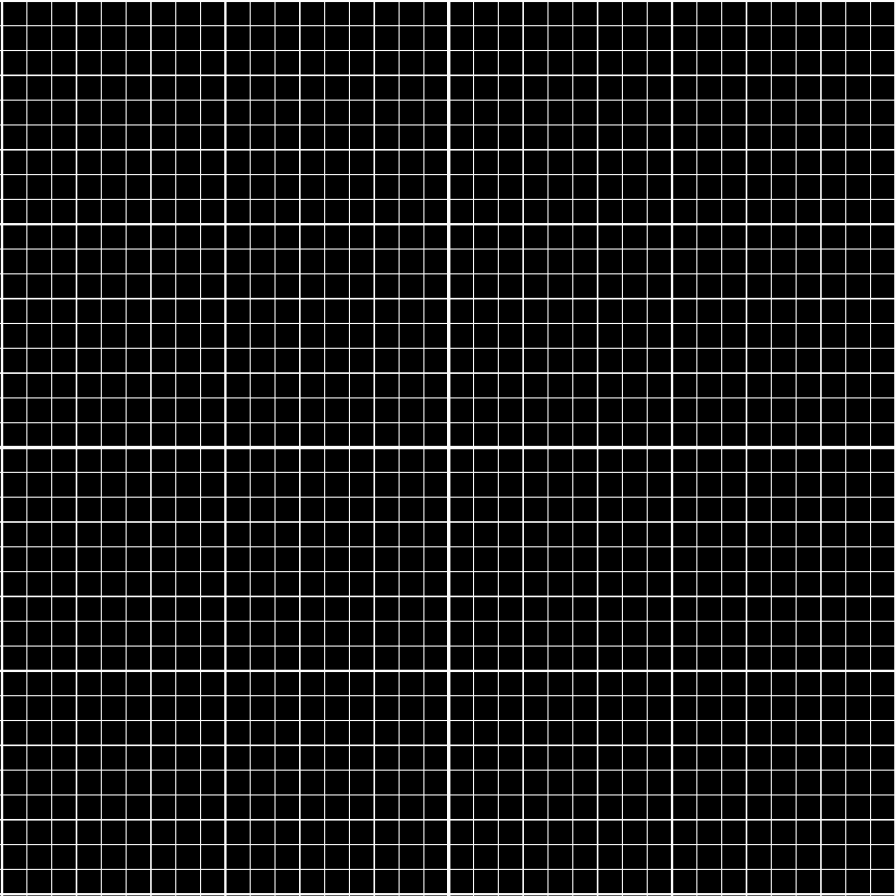
Reproduce this pattern procedurally as a three.js fragment shader.

```glsl
varying vec2 vUv;

#define CENTER vec2(0.5008, 0.5005)
#define PITCH 0.027695
#define MEDIUM_EVERY 3.0
#define MAJOR_EVERY 9.0
#define THIN_WIDTH 0.0012
#define MEDIUM_WIDTH 0.0018
#define MAJOR_WIDTH 0.0026
#define AXIS_WIDTH 0.0038
#define BACKGROUND vec3(0.0)
#define LINE_COLOR vec3(0.99)

bool isMultiple(float index, float period) {
  return mod(abs(index) + 0.5, period) < 1.0;
}

// Line weight grows with its rank, counted from the central axis
float lineWidth(float index) {
  if (abs(index) < 0.5) return AXIS_WIDTH;
  if (isMultiple(index, MAJOR_EVERY)) return MAJOR_WIDTH;
  if (isMultiple(index, MEDIUM_EVERY)) return MEDIUM_WIDTH;
  return THIN_WIDTH;
}

// Share of a pixel's footprint covered by the nearest grid line
float lineCoverage(float offset, float footprint) {
  float index = floor(offset / PITCH + 0.5);
  float dist = offset - index * PITCH;
  float halfWidth = 0.5 * lineWidth(index);
  float halfPixel = 0.5 * footprint;
  float overlap = min(dist + halfPixel, halfWidth) - max(dist - halfPixel, -halfWidth);
  return clamp(overlap / footprint, 0.0, 1.0);
}

void main() {
  vec2 offset = vUv - CENTER;
  vec2 footprint = max(fwidth(vUv), vec2(1e-5));

  float vertical = lineCoverage(offset.x, footprint.x);
  float horizontal = lineCoverage(offset.y, footprint.y);

  // Union of both line directions
  float grid = 1.0 - (1.0 - vertical) * (1.0 - horizontal);
  gl_FragColor = vec4(mix(BACKGROUND, LINE_COLOR, grid), 1.0);
}
```
